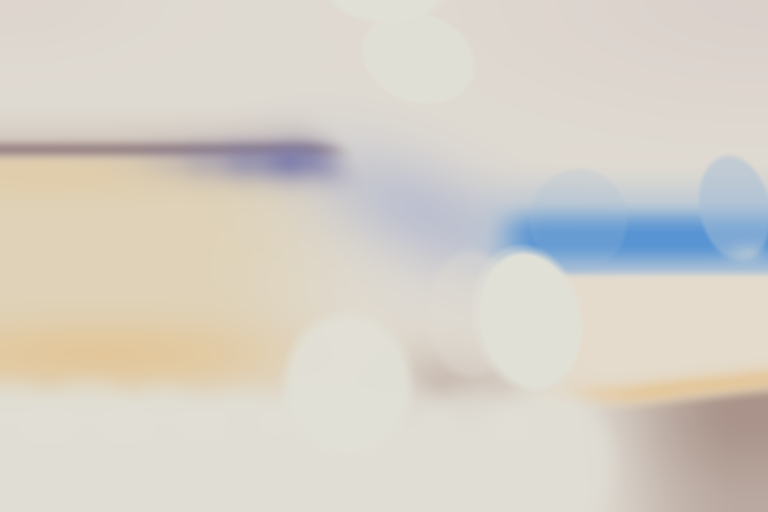
Give the GLSL for this background, as a Shadertoy shader.

```glsl
const vec3 PAPER = vec3(0.875, 0.856, 0.822);
const vec3 DUSK = vec3(0.855, 0.815, 0.795);
const vec3 CREAM = vec3(0.873, 0.825, 0.725);
const vec3 AMBER = vec3(0.895, 0.765, 0.570);
const vec3 PLUM = vec3(0.550, 0.465, 0.480);
const vec3 INDIGO = vec3(0.470, 0.470, 0.665);
const vec3 LAVENDER = vec3(0.715, 0.735, 0.810);
const vec3 BLUE = vec3(0.315, 0.565, 0.825);
const vec3 SKY = vec3(0.640, 0.740, 0.840);
const vec3 SHELF = vec3(0.895, 0.858, 0.800);
const vec3 BROWN = vec3(0.650, 0.560, 0.525);
const vec3 TAUPE = vec3(0.755, 0.690, 0.650);
const vec3 LIGHT = vec3(0.882, 0.880, 0.845);
const float STREAK_SCALE = 15.0;
const float STREAK_AMOUNT = 0.35;

float hash(float n) {
    return fract(sin(n * 127.1) * 437.58) * 2.0 - 1.0;
}

// One-dimensional gradient noise
float gradientNoise(float x) {
    float i = floor(x), f = fract(x);
    float u = f * f * f * (f * (f * 6.0 - 15.0) + 10.0);
    return mix(hash(i) * f, hash(i + 1.0) * (f - 1.0), u);
}

float glow(vec2 p, vec2 center, vec2 size) {
    vec2 d = (p - center) / size;
    return exp(-dot(d, d));
}

// Smooth window between two edges, each with its own softness
float band(float v, float lo, float hi, float softLo, float softHi) {
    return smoothstep(lo - softLo, lo + softLo, v)
         * (1.0 - smoothstep(hi - softHi, hi + softHi, v));
}

// Soft-edged tilted ellipse
float bokeh(vec2 p, vec2 center, vec2 radius, float tilt, float blur) {
    float c = cos(tilt), s = sin(tilt);
    vec2 d = mat2(c, -s, s, c) * (p - center);
    float dist = (length(d / radius) - 1.0) * min(radius.x, radius.y);
    return 1.0 - smoothstep(-blur, blur, dist);
}

vec3 backdrop(vec2 p) {
    vec3 col = mix(PAPER, DUSK, 0.9 * glow(p, vec2(1.5, 1.0), vec2(0.55, 0.22)));
    col = mix(col, DUSK, 0.5 * glow(p, vec2(0.0, 1.0), vec2(0.3, 0.12)));

    // Warm wall on the left
    float wall = band(p.y, 0.24, 0.70, 0.05, 0.03) * (1.0 - smoothstep(0.40, 0.82, p.x));
    col = mix(col, CREAM, wall);
    col = mix(col, AMBER, 0.75 * glow(p, vec2(0.20, 0.31), vec2(0.40, 0.065)));
    col = mix(col, AMBER, 0.35 * glow(p, vec2(0.08, 0.66), vec2(0.30, 0.05)));

    // Hazy violet diagonal toward the blue
    vec2 q = p - vec2(0.83, 0.58);
    q.y += 0.35 * q.x;
    col = mix(col, LAVENDER, 0.85 * glow(q, vec2(0.0), vec2(0.22, 0.11)));

    // Dark beam with streaks below
    float beamEnd = 1.0 - smoothstep(0.60, 0.70, p.x + 0.5 * (p.y - 0.70));
    float streak = 1.0 + STREAK_AMOUNT * gradientNoise(p.x * STREAK_SCALE);
    col = mix(col, TAUPE, 0.45 * beamEnd * band(p.y, 0.70, 0.75, 0.02, 0.06));
    float beam = glow(vec2(0.0, p.y), vec2(0.0, 0.708), vec2(1.0, 0.015));
    col = mix(col, PLUM, 0.75 * beam * beamEnd);
    float violet = glow(p, vec2(0.57, 0.685), vec2(0.20, 0.040));
    col = mix(col, INDIGO, clamp(0.80 * violet * beamEnd * streak, 0.0, 1.0));
    return col;
}

vec3 rightSide(vec3 col, vec2 p) {
    // Blue stripe
    float fromLeft = smoothstep(0.85, 1.10, p.x);
    col = mix(col, SKY, 0.85 * fromLeft * band(p.y, 0.465, 0.615, 0.014, 0.075));
    float core = smoothstep(0.94, 1.06, p.x) * band(p.y, 0.494, 0.575, 0.032, 0.035);
    col = mix(col, BLUE, 0.92 * core);

    // Pale shelf, amber rim and brown shade
    float rim = 0.215 + 0.11 * max(p.x - 1.22, 0.0);
    float shelf = smoothstep(0.98, 1.12, p.x);
    col = mix(col, SHELF, shelf * band(p.y, rim, 0.459, 0.02, 0.008));
    col = mix(col, TAUPE, 0.75 * glow(p, vec2(0.87, 0.25), vec2(0.13, 0.07)));
    float shade = smoothstep(1.08, 1.45, p.x) * (1.0 - smoothstep(rim - 0.025, rim + 0.015, p.y));
    col = mix(col, BROWN, shade * mix(0.65, 0.95, smoothstep(0.0, 0.20, p.y)));
    float rimGlow = glow(vec2(0.0, p.y), vec2(0.0, rim + 0.014), vec2(1.0, 0.022));
    return mix(col, AMBER, 0.8 * rimGlow * smoothstep(1.02, 1.30, p.x));
}

vec3 lights(vec3 col, vec2 p) {
    // Overlapping row along the bottom
    for (int i = 0; i < 8; i++) {
        float k = float(i);
        vec2 center = vec2(0.02 + 0.15 * k, 0.10 + 0.012 * hash(k + 3.0));
        col = mix(col, LIGHT, 0.62 * bokeh(p, center, vec2(0.125, 0.145), 0.0, 0.030));
    }
    float floorHaze = (1.0 - smoothstep(0.10, 0.24, p.y)) * (1.0 - smoothstep(1.05, 1.30, p.x));
    col = mix(col, mix(PAPER, LIGHT, 0.4), 0.85 * floorHaze);

    // Faint discs over the blue
    col = mix(col, SKY, 0.20 * bokeh(p, vec2(1.13, 0.570), vec2(0.095, 0.100), 0.0, 0.006));
    col = mix(col, SKY, 0.50 * bokeh(p, vec2(1.435, 0.593), vec2(0.068, 0.103), 0.2, 0.006));
    col = mix(col, LIGHT, 0.35 * glow(p, vec2(1.46, 0.505), vec2(0.035, 0.020)));
    col = mix(col, PAPER, 0.45 * bokeh(p, vec2(0.92, 0.387), vec2(0.085, 0.122), 0.0, 0.010));

    // Bright discs
    col = mix(col, PAPER, 0.35 * glow(p, vec2(0.68, 0.30), vec2(0.18, 0.19)));
    col = mix(col, LIGHT, 0.90 * bokeh(p, vec2(0.68, 0.250), vec2(0.122, 0.137), 0.0, 0.018));
    col = mix(col, LIGHT, 0.80 * bokeh(p, vec2(0.817, 0.887), vec2(0.112, 0.086), -0.35, 0.006));
    col = mix(col, LIGHT, 0.95 * bokeh(p, vec2(0.755, 1.010), vec2(0.108, 0.052), 0.0, 0.006));
    col = mix(col, LIGHT, 0.40 * bokeh(p, vec2(1.030, 0.378), vec2(0.107, 0.143), 0.2, 0.006));
    return mix(col, LIGHT, bokeh(p, vec2(1.035, 0.375), vec2(0.097, 0.133), 0.2, 0.006));
}

void mainImage(out vec4 fragColor, in vec2 fragCoord) {
    vec2 p = fragCoord / iResolution.xy * vec2(1.5, 1.0);
    fragColor = vec4(lights(rightSide(backdrop(p), p), p), 1.0);
}
```
